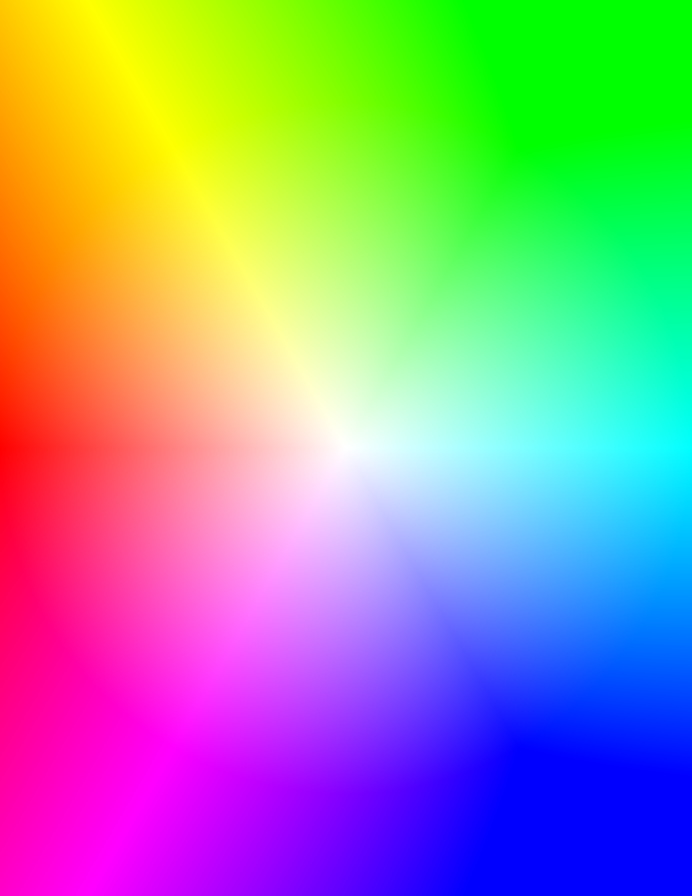
Reproduce this background procedurally as a WebGL 2 fragment shader.

```glsl
#version 300 es
precision highp float;
// A hue wheel filling the canvas: white at the center, pure colors outward.
// Polar angle picks the hue and radius sets the saturation; past the rim the
// saturation keeps growing, so clamping forms flat corners of pure color.

uniform vec2 u_resolution;
out vec4 fragColor;

const float TAU = 6.28318531;
const vec2 CENTER = vec2(0.5);      // wheel center, as a share of the canvas
const float RIM_RADIUS = 0.5;       // full saturation, in canvas widths
const float RED_TURN = 0.5;         // direction of red, in turns from the right
const vec3 WHITE = vec3(1.0);

// Fully saturated color for a hue in turns (0 red, 1/3 green, 2/3 blue)
vec3 pureHue(float hue) {
    vec3 sector = mod(hue * 6.0 + vec3(0.0, 4.0, 2.0), 6.0);
    return clamp(abs(sector - 3.0) - 1.0, 0.0, 1.0);
}

void main() {
    // Equal units on both axes, measured in canvas widths
    vec2 p = (gl_FragCoord.xy - CENTER * u_resolution) / u_resolution.x;

    // Hue runs clockwise from red; the angle is undefined only at the center
    float radius = length(p);
    float angle = radius > 0.0 ? atan(p.y, p.x) : 0.0;
    float hue = RED_TURN - angle / TAU;

    // Unclamped saturation extrapolates beyond the rim
    float saturation = radius / RIM_RADIUS;
    vec3 color = mix(WHITE, pureHue(hue), saturation);

    fragColor = vec4(clamp(color, 0.0, 1.0), 1.0);
}
```
